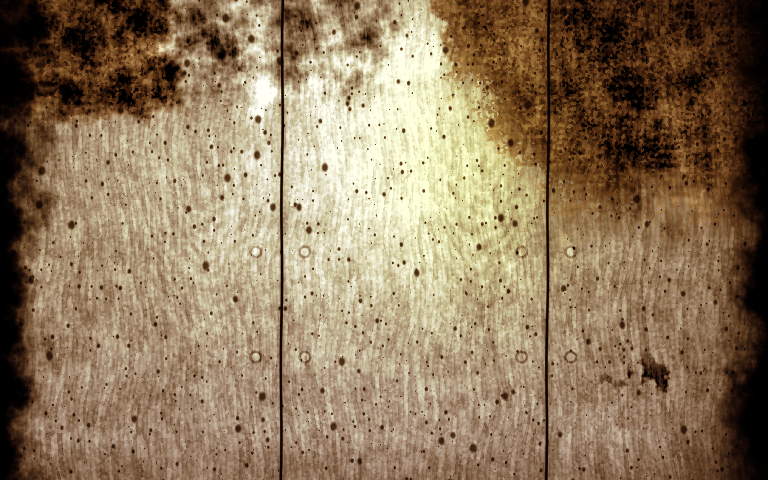
Write a Shadertoy shader that draws this texture.

```glsl
// Weathered pale planks with a warm central glow, burnt upper stains and dark edges.
#define SEAM_X vec2(0.587, 1.141)
#define SEAM_HALF 0.0021
#define BASE_TONE 0.50
#define GLOW 0.43
#define GRAIN_SCALE vec2(125.0, 19.0)
#define GRAIN_DEPTH 0.17
#define GRIT_SCALE 170.0
#define GRIT_DEPTH 0.19
#define PIT_SCALE 17.0
#define EDGE_WIDTH 0.12
#define STAIN_TONE vec2(0.20, 0.28)

float hash(vec2 c) { return fract(sin(dot(c, vec2(127.1, 311.7))) * 43758.5); }

// Nearest feature point: x = distance, y = random value of its cell
vec2 cellular(vec2 p) {
    vec2 base = floor(p), best = vec2(8.0, 0.0);
    for (int j = -1; j <= 1; j++)
    for (int i = -1; i <= 1; i++) {
        vec2 c = base + vec2(i, j);
        float d = length(c + vec2(hash(c), hash(c + 57.3)) - p);
        if (d < best.x) best = vec2(d, hash(c + 19.7));
    }
    return best;
}

// Layered cellular noise, centred on zero
float mottle(vec2 p) {
    float sum = 0.0, amp = 0.5;
    for (int i = 0; i < 4; i++) {
        sum += amp * (cellular(p).x - 0.43);
        p = mat2(0.8, 0.6, -0.6, 0.8) * p * 2.1 + 3.7;
        amp *= 0.62;
    }
    return sum;
}

float blob(vec2 p, vec2 centre, vec2 radius) {
    vec2 d = (p - centre) / radius;
    return exp(-dot(d, d));
}

vec3 woodRamp(float t) {
    vec3 c = mix(vec3(0.0), vec3(0.10, 0.04, 0.02), clamp(t / 0.06, 0.0, 1.0));
    c = mix(c, vec3(0.35, 0.22, 0.11), clamp((t - 0.06) / 0.18, 0.0, 1.0));
    c = mix(c, vec3(0.54, 0.42, 0.29), clamp((t - 0.24) / 0.20, 0.0, 1.0));
    c = mix(c, vec3(0.68, 0.58, 0.47), clamp((t - 0.44) / 0.16, 0.0, 1.0));
    c = mix(c, vec3(0.79, 0.75, 0.60), clamp((t - 0.60) / 0.14, 0.0, 1.0));
    c = mix(c, vec3(0.91, 0.89, 0.82), clamp((t - 0.74) / 0.15, 0.0, 1.0));
    return mix(c, vec3(1.0, 1.0, 0.97), clamp((t - 0.89) / 0.14, 0.0, 1.0));
}

// Fine vertical fibres with V-shaped growth rings on two boards
float woodGrain(vec2 p) {
    vec2 g = p * GRAIN_SCALE;
    g.x += 1.5 * sin(p.y * 7.0 + p.x * 9.0) + 0.6 * sin(p.y * 23.0 - p.x * 5.0);
    vec2 fibre = cellular(g);
    float relief = cellular(g + vec2(0.45, 0.2)).x - fibre.x;
    float grain = GRAIN_DEPTH * (fibre.y - 0.5 + 0.7 * relief);
    for (int i = 0; i < 2; i++) {
        vec2 c = vec2(0.43 + 0.57 * float(i), 0.47 + 0.05 * float(i));
        vec2 d = p - c;
        float ring = d.y - 1.5 * sqrt(d.x * d.x + 0.0006) + 0.012 * sin(p.x * 70.0 + p.y * 31.0);
        grain += 0.06 * sin(ring * 170.0) * blob(p, c, vec2(0.13, 0.20));
    }
    return grain;
}

// Scattered holes, larger and rarer in the coarse layer
float pits(vec2 p) {
    float mask = 0.0;
    for (int i = 0; i < 3; i++) {
        float s = PIT_SCALE * (1.0 + 0.9 * float(i));
        vec2 c = cellular(p * s * vec2(1.0, 0.75) + 11.0 * float(i));
        float r = 0.13 * smoothstep(0.60, 1.0, c.y);
        mask = max(mask, step(0.60, c.y) * (1.0 - smoothstep(r * 0.5, r + 0.04, c.x)));
    }
    return mask;
}

// Nail heads in two rows beside both seams: x = rim, y = face
vec2 nails(vec2 p) {
    vec2 mask = vec2(0.0);
    for (int i = 0; i < 8; i++) {
        float seam = (i & 1) == 0 ? SEAM_X.x : SEAM_X.y;
        float side = (i & 2) == 0 ? -0.054 : 0.048;
        float d = length(p - vec2(seam + side, i < 4 ? 0.475 : 0.256));
        mask.x = max(mask.x, 1.0 - smoothstep(0.001, 0.004, abs(d - 0.011)));
        mask.y = max(mask.y, 1.0 - smoothstep(0.007, 0.010, d));
    }
    return mask;
}

void mainImage(out vec4 fragColor, in vec2 fragCoord) {
    vec2 p = fragCoord / iResolution.xy * vec2(1.6, 1.0);
    float rough = mottle(p * 9.0);
    vec2 w = p + 0.13 * vec2(rough, mottle(p * 7.0 + 20.0));
    float grit = cellular(p * GRIT_SCALE).y - 0.5;

    // Broad light
    float tone = BASE_TONE + GLOW * blob(p, vec2(0.82, 0.71), vec2(0.30, 0.34))
        + 0.14 * blob(p, vec2(0.38, 0.62), vec2(0.30, 0.35))
        + 0.10 * blob(p, vec2(0.85, 0.30), vec2(0.40));

    // Peeling band and burnt stains along the top
    float band = smoothstep(0.76, 0.84, w.y) * (1.0 - smoothstep(0.78, 0.83, w.x));
    tone += band * (1.5 * rough - 0.11) + 0.22 * blob(w, vec2(0.86, 0.95), vec2(0.06, 0.13));
    float left = (1.0 - smoothstep(0.33, 0.39, w.x)) * smoothstep(0.73, 0.80, w.y);
    float lower = 0.84 - 0.28 * smoothstep(0.92, 1.20, w.x);
    float right = smoothstep(0.915, 0.94, w.x) * smoothstep(lower - 0.06, lower + 0.08, w.y + 0.12 * grit);
    tone = mix(tone, STAIN_TONE.x + 0.9 * rough, 0.92 * left);
    tone = mix(tone, STAIN_TONE.y + 0.4 * rough, 0.92 * right);
    tone -= 0.20 * blob(w, vec2(1.30, 0.92), vec2(0.14, 0.15)) + 0.14 * blob(w, vec2(1.30, 0.66), vec2(0.08, 0.13));
    tone -= 0.5 * smoothstep(0.0, 0.12, rough) * blob(p, vec2(1.36, 0.21), vec2(0.14, 0.05));

    // Surface detail
    float stain = max(left, right);
    tone += woodGrain(p) * (1.0 - 0.5 * stain) + GRIT_DEPTH * grit * (0.8 + 0.5 * stain) + 0.25 * rough;
    tone += 0.03 * stain * sin(p.y * 310.0) * sin(p.x * 13.0 + p.y * 8.0);
    tone *= 1.0 - 0.75 * pits(p);
    vec2 nail = nails(p);
    tone += 0.07 * nail.y - 0.22 * nail.x;
    vec2 seamGap = abs(p.x - SEAM_X - vec2(0.004, 0.006) * (p.y - 0.5) - 0.001 * sin(p.y * 19.0));
    float gap = min(seamGap.x, seamGap.y);
    tone *= 1.0 - 0.25 * exp(-gap * 130.0);
    tone *= 0.06 + 0.94 * smoothstep(SEAM_HALF * 0.6, SEAM_HALF * 2.0, gap);

    // Dark edges and corners
    tone *= smoothstep(0.005, EDGE_WIDTH, min(w.x, 1.6 - w.x));
    tone *= mix(0.82, 1.0, smoothstep(0.0, 0.10, min(p.y, 1.0 - p.y)));
    tone *= 1.0 - 0.8 * blob(w, vec2(1.6, 0.0), vec2(0.15, 0.28));
    tone *= 1.0 - 0.7 * blob(w, vec2(0.0, 1.0), vec2(0.15, 0.20));
    tone *= 1.0 - 0.7 * blob(w, vec2(1.6, 1.0), vec2(0.18, 0.15));

    // Tinted colour
    vec3 col = woodRamp(tone);
    col *= mix(vec3(1.0), vec3(1.01, 1.03, 0.84), blob(p, vec2(1.0, 0.66), vec2(0.24, 0.30)));
    col *= mix(vec3(1.0), vec3(1.06, 0.95, 0.72), stain);
    col.b += 0.06 * tone * (1.0 - smoothstep(0.0, 0.5, p.y));
    fragColor = vec4(clamp(col, 0.0, 1.0), 1.0);
}
```
